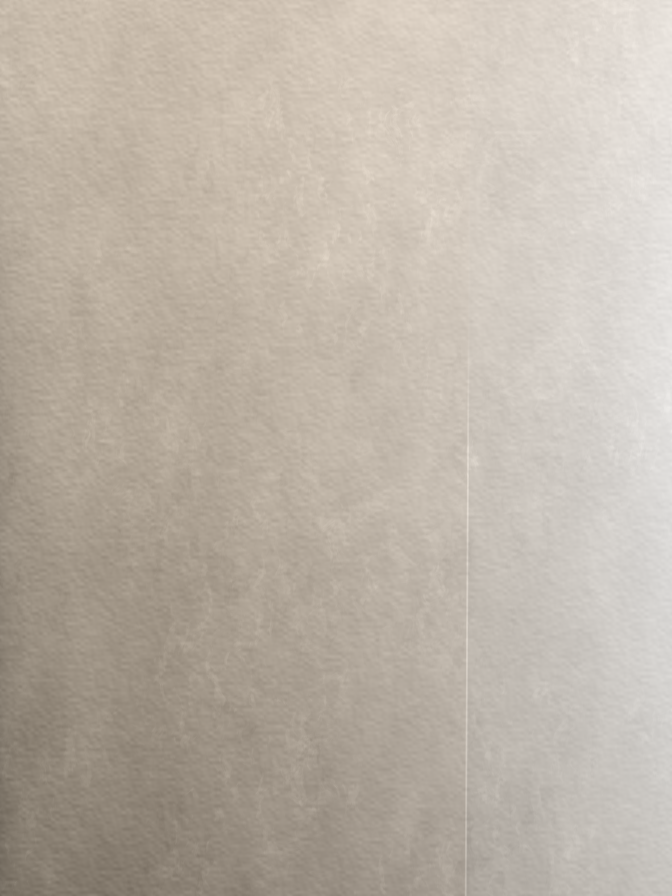
A Shadertoy shader for this texture:

```glsl
// Softly lit beige plaster wallpaper with faint vertical mottling, fine grain and one pale seam.

float hash(vec2 cell) {
    vec3 q = fract(vec3(cell.xyx) * 0.1031);
    q += dot(q, q.yzx + 33.33);
    return fract((q.x + q.y) * q.z);
}

float valueNoise(vec2 p) {
    vec2 cell = floor(p);
    vec2 f = fract(p);
    f = f * f * (3.0 - 2.0 * f);
    float low = mix(hash(cell), hash(cell + vec2(1, 0)), f.x);
    float high = mix(hash(cell + vec2(0, 1)), hash(cell + vec2(1, 1)), f.x);
    return mix(low, high, f.y);
}

// Layered noise, roughly 0 to 1, rotated a little between octaves.
float fbm(vec2 p, int octaves) {
    float sum = 0.0, weight = 0.5, total = 0.0;
    mat2 turn = mat2(0.96, 0.28, -0.28, 0.96);
    for (int i = 0; i < octaves; i++) {
        sum += weight * valueNoise(p);
        total += weight;
        weight *= 0.6;
        p = turn * p * 2.03 + 17.3;
    }
    return sum / total;
}

// Smooth curve through three colours at t = 0, 0.5 and 1.
vec3 blend3(vec3 start, vec3 middle, vec3 end, float t) {
    return start * (2.0 * t - 1.0) * (t - 1.0)
         + middle * 4.0 * t * (1.0 - t)
         + end * t * (2.0 * t - 1.0);
}

// Daylight falling off from the upper right to the lower left.
vec3 wallLight(vec2 uv) {
    vec3 top = blend3(vec3(0.790, 0.742, 0.680), vec3(0.822, 0.774, 0.718),
                      vec3(0.895, 0.870, 0.842), uv.x);
    vec3 centre = blend3(vec3(0.655, 0.612, 0.555), vec3(0.745, 0.703, 0.650),
                         vec3(0.880, 0.868, 0.856), uv.x);
    vec3 bottom = blend3(vec3(0.490, 0.455, 0.405), vec3(0.595, 0.557, 0.512),
                         vec3(0.785, 0.765, 0.738), uv.x);
    return blend3(bottom, centre, top, uv.y);
}

// Cloudy plaster tone: vertical bands, irregular patches and small blotches.
float mottling(vec2 p) {
    float bands = fbm(p * vec2(12.0, 2.0) + 4.0, 4) - 0.5;
    float patches = fbm(p * vec2(22.0, 11.0) + 31.0, 5) - 0.5;
    float blotches = fbm(p * vec2(60.0, 38.0) + 77.0, 3) - 0.5;
    return 0.050 * bands + 0.070 * patches + 0.030 * blotches;
}

// Small trowel marks gathered in loose groups.
float trowelMarks(vec2 p, vec2 scale, float offset) {
    vec2 warp = vec2(fbm(p * 30.0 + offset, 3), fbm(p * 30.0 - offset, 3)) * 0.02;
    float mark = smoothstep(0.54, 0.80, fbm((p + warp) * scale + offset, 4));
    float group = smoothstep(0.38, 0.68, fbm(p * vec2(9.0, 6.0) + offset * 2.0, 3));
    return mark * group;
}

// Embossed grain: height difference along the light direction.
float grain(vec2 p, float scale) {
    vec2 q = p * vec2(0.8, 1.0) * scale;
    return valueNoise(q) - valueNoise(q + vec2(0.3, 0.8));
}

// Hairline joint, clear below and fading out upwards.
float seamLine(float distanceX, float height, float pixel) {
    float halfWidth = 0.0007;
    float line = 1.0 - smoothstep(halfWidth - pixel * 0.5, halfWidth + pixel, abs(distanceX));
    float fade = mix(1.0, 0.04, smoothstep(0.42, 0.66, height));
    return line * fade;
}

void mainImage(out vec4 fragColor, in vec2 fragCoord) {
    vec2 uv = fragCoord / iResolution.xy;
    vec2 p = fragCoord / iResolution.y;
    float pixel = 1.0 / iResolution.y;

    vec3 color = wallLight(uv);

    // Plaster tone and marks, calmer in the bright part
    float tone = mottling(p);
    tone += 0.034 * trowelMarks(p, vec2(110.0, 48.0), 7.0);
    tone += 0.026 * trowelMarks(p, vec2(60.0, 75.0), 53.0);
    tone -= 0.024 * trowelMarks(p, vec2(95.0, 40.0), 91.0);
    tone *= mix(1.0, 0.7, smoothstep(0.6, 1.0, uv.x));

    // Fine surface relief
    float relief = 0.040 * grain(p, 270.0) + 0.022 * grain(p + 3.7, 160.0);
    tone += relief * mix(1.0, 0.6, uv.x);
    color += tone * vec3(1.0, 1.0, 0.98);

    // Joint between two sheets, the right one slightly cooler
    float seamX = (0.693 + 0.007 * uv.y) * iResolution.x / iResolution.y;
    float distanceX = p.x - seamX;
    float rightSheet = smoothstep(-pixel, pixel, distanceX);
    color += rightSheet * (1.0 - 0.6 * uv.y) * vec3(-0.004, 0.003, 0.009);
    color -= 0.012 * exp(-abs(distanceX - 0.003) * 450.0) * (1.0 - uv.y);
    color += 0.095 * seamLine(distanceX, uv.y, pixel);

    // Shadow along the lower left edge
    color *= 1.0 - 0.10 * exp(-uv.x * 60.0) * (1.0 - uv.y);

    fragColor = vec4(clamp(color, 0.0, 1.0), 1.0);
}
```
